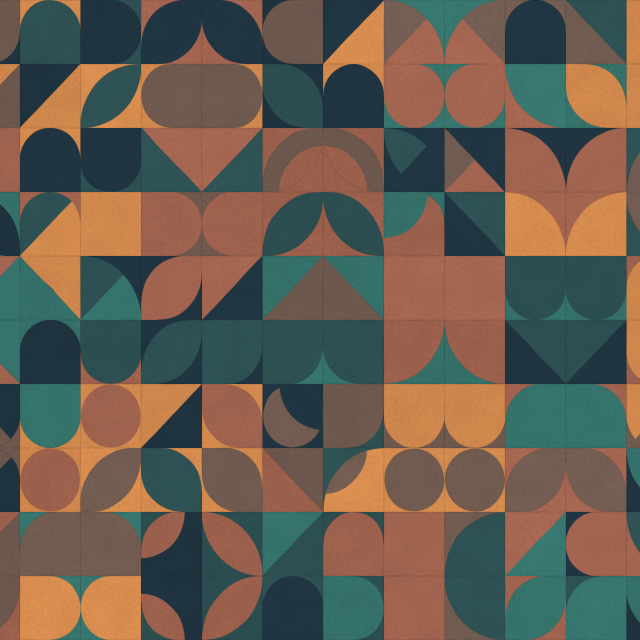
A WebGL 1 fragment shader for this pattern:

```glsl
precision highp float;
// Mid-century patchwork of leaves, arches, pills and triangles on a 10.5 by 10 grid.

uniform vec2 u_resolution;

const vec2 CELLS = vec2(10.55, 10.0);     // repeats across and down
const vec2 GRID_ORIGIN = vec2(0.031, 0.0);
const float SEED = 17.0;
const float SIDE_PAIRS = 0.34;            // share of blocks mirrored left to right
const float STACKED_PAIRS = 0.48;         // running share, mirrored top to bottom
const float SHARED_GROUND = 0.45;         // share of blocks with a single ground
const float ACCENT_SHARE = 0.26;
const float SEAM_WIDTH = 0.014;
const float SEAM_STRENGTH = 0.22;
const float WOBBLE = 0.012;
const float TINT_RANGE = 0.08;
const float MOTTLE = 0.035;
const float GRAIN = 0.045;

const vec3 NAVY = vec3(0.125, 0.205, 0.255);
const vec3 ORANGE = vec3(0.83, 0.54, 0.305);
const vec3 TERRACOTTA = vec3(0.63, 0.39, 0.31);
const vec3 DEEP_TEAL = vec3(0.18, 0.315, 0.325);
const vec3 BROWN = vec3(0.44, 0.355, 0.315);
const vec3 GREEN = vec3(0.21, 0.455, 0.425);

float hash(vec2 p, float salt) {
  vec3 q = fract(vec3(p.xyx + SEED) * vec3(0.1031, 0.1030, 0.0973) + salt * 0.137);
  q += dot(q, q.yzx + 33.33);
  return fract((q.x + q.y) * q.z);
}

vec2 gradient(vec2 p) {
  float a = 6.2832 * hash(p, 20.0);
  return vec2(cos(a), sin(a));
}

float gradientNoise(vec2 p) {
  vec2 i = floor(p), f = fract(p);
  vec2 u = f * f * f * (f * (f * 6.0 - 15.0) + 10.0);
  vec2 e = vec2(1.0, 0.0);
  float low = mix(dot(gradient(i), f), dot(gradient(i + e), f - e), u.x);
  float high = mix(dot(gradient(i + e.yx), f - e.yx),
                   dot(gradient(i + 1.0), f - 1.0), u.x);
  return mix(low, high, u.y);
}

// Weighted choice of palette index
float pickIndex(float h) {
  return step(0.23, h) + step(0.43, h) + step(0.59, h) + step(0.74, h) + step(0.87, h);
}

vec3 palette(float i) {
  if (i < 0.5) return NAVY;
  if (i < 1.5) return ORANGE;
  if (i < 2.5) return TERRACOTTA;
  if (i < 3.5) return DEEP_TEAL;
  if (i < 4.5) return BROWN;
  return GREEN;
}

// Distance to a rounded corner at (0.5, 0.5); negative inside
float corner(vec2 p, float r) {
  vec2 q = p - 0.5 + r;
  return min(q.x, q.y) > 0.0 ? length(q) - r : -1.0;
}

// Cell-filling tile, radii counter-clockwise from the upper right
float roundedTile(vec2 p, vec4 r) {
  return max(max(corner(p, r.x), corner(vec2(-p.x, p.y), r.y)),
             max(corner(-p, r.z), corner(vec2(p.x, -p.y), r.w)));
}

float motif(vec2 p, float kind, float size) {
  float leafRadius = mix(0.6, 1.0, size);
  if (kind < 0.24) return roundedTile(p, vec4(leafRadius, 0.0, leafRadius, 0.0));
  if (kind < 0.38) return roundedTile(p, vec4(1.0, 0.0, 0.0, 0.0));
  if (kind < 0.50) return roundedTile(p, vec4(0.6, 0.0, 0.0, 0.0));
  if (kind < 0.64) return roundedTile(p, vec4(0.5, 0.5, 0.0, 0.0));
  if (kind < 0.76) return roundedTile(p, vec4(0.5, 0.0, 0.0, 0.5));
  if (kind < 0.81) return roundedTile(p, vec4(0.5, 0.5, 0.5, 0.0));
  if (kind < 0.84) return length(p) - 0.49;
  if (kind < 0.97) return (p.x + p.y) * 0.7071;
  return -1.0;
}

vec3 patchwork(vec2 uv, float aa) {
  vec2 g = (uv - GRID_ORIGIN) * CELLS;
  vec2 cell = floor(g), p = fract(g) - 0.5;
  vec2 edge = 0.5 - abs(p);
  p += WOBBLE * vec2(gradientNoise(g * 2.3), gradientNoise(g * 2.3 + 41.0));

  // Mirrored pairs share a key, so their halves join
  vec2 block = floor(cell * 0.5) * 2.0, odd = cell - block;
  float pairing = hash(block, 1.0);
  vec2 joined = pairing < SIDE_PAIRS ? vec2(1.0, 0.0)
              : pairing < STACKED_PAIRS ? vec2(0.0, 1.0) : vec2(0.0);
  vec2 key = cell - odd * joined;
  p *= 1.0 - 2.0 * odd * joined;
  p *= sign(vec2(hash(key, 2.0), hash(key, 3.0)) - 0.5);

  // Ground, motif and accent colours
  vec2 groundKey = hash(block, 4.0) < SHARED_GROUND ? block : key;
  float ground = pickIndex(hash(groundKey, 5.0));
  float figure = pickIndex(hash(key, 6.0));
  if (figure == ground) figure = mod(figure + 1.0 + floor(hash(key, 7.0) * 5.0), 6.0);
  float accent = mod(figure + 2.0 + floor(hash(key, 8.0) * 3.0), 6.0);

  float d = motif(p, hash(key, 9.0), hash(key, 10.0));
  float cut = hash(key, 11.0) < 0.5 ? (p.x - p.y) * 0.7071 : length(p - 0.5) - 0.72;
  float inner = hash(key, 12.0) < ACCENT_SHARE ? max(d, cut) : 1.0;

  vec3 color = palette(ground);
  color = mix(color, palette(figure), 1.0 - smoothstep(-aa, aa, d));
  color = mix(color, palette(accent), 1.0 - smoothstep(-aa, aa, inner));
  color *= 1.0 + TINT_RANGE * (hash(key, 13.0) - 0.5);

  // Thin worn seams and motif outlines
  float wear = 0.6 + 0.8 * gradientNoise(g * 3.0 + 9.0);
  float seam = 1.0 - smoothstep(0.0, SEAM_WIDTH, min(edge.x, edge.y));
  float outline = 1.0 - smoothstep(0.0, SEAM_WIDTH, abs(d));
  return color * (1.0 - SEAM_STRENGTH * wear * max(seam, 0.6 * outline));
}

void main() {
  float aa = 0.5 * CELLS.y / min(u_resolution.x, u_resolution.y);
  vec3 color = vec3(0.0);
  for (int i = 0; i < 4; i++) {
    vec2 offset = vec2(mod(float(i), 2.0), floor(float(i) * 0.5)) * 0.5 - 0.25;
    color += 0.25 * patchwork((gl_FragCoord.xy + offset) / u_resolution, aa);
  }
  // Soft pigment mottling and fine grain
  vec2 uv = gl_FragCoord.xy / u_resolution;
  color *= 1.0 + MOTTLE * gradientNoise(uv * 23.0) + GRAIN * gradientNoise(uv * 190.0);
  gl_FragColor = vec4(color, 1.0);
}
```
